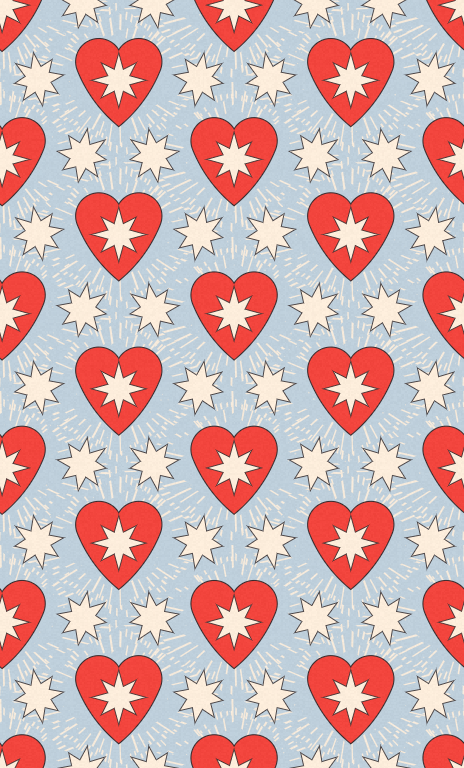
Give the GLSL for this pattern, as a WebGL 1 fragment shader.

```glsl
precision highp float;
uniform vec2 u_resolution;

const float PI = 3.14159265;
const vec2 TILE = vec2(1.0, 0.665);

float hash(vec2 p) {
  return fract(sin(dot(p, vec2(127.1, 311.7))) * 43758.5453);
}

// Coverage of a shape from its signed distance
float fill(float d) {
  return clamp(0.5 - d * u_resolution.x * 0.5, 0.0, 1.0);
}

// Round lobes joined smoothly to wide arcs that meet at the tip
float heart(vec2 p) {
  p.x = abs(p.x);
  vec2 arcCentre = vec2(-0.378, 0.266);
  vec2 q = p - arcCentre;
  if (dot(q, vec2(0.3714, 0.9285)) > 0.0) return length(p - vec2(0.086, 0.08)) - 0.1;
  return length(q) - 0.6;
}

// Eight-pointed star; alternate tips differ by uneven, others by ragged
float star(vec2 p, float turn, float inner, float uneven, float ragged) {
  float sector = PI / 4.0;
  float a = atan(p.y, p.x) - turn;
  float tip = floor(a / sector + 0.5);
  a = abs(a - tip * sector);
  tip = mod(tip, 8.0);
  float outer = 0.112 + uneven * cos(tip * PI) + ragged * (hash(vec2(tip, 3.0)) - 0.5);
  vec2 valley = inner * vec2(cos(sector * 0.5), sin(sector * 0.5));
  vec2 edge = valley - vec2(outer, 0.0);
  vec2 q = length(p) * vec2(cos(a), sin(a)) - vec2(outer, 0.0);
  return dot(q, normalize(vec2(edge.y, -edge.x)));
}

// Hand-drawn radial strokes inside a diamond around each heart
float burst(vec2 p, float seed) {
  float reach = abs(p.x) / 0.5 + abs(p.y) / 0.3325;
  float ink = 0.0;
  for (int i = 0; i < 2; i++) {
    float layer = float(i);
    float count = mix(38.0, 76.0, layer);
    float turn = atan(p.y, p.x) / (2.0 * PI) * count;
    vec2 id = vec2(floor(turn), seed + layer * 7.0);
    float offset = fract(turn) - 0.5 - 0.4 * (hash(id) - 0.5);
    float across = abs(offset) * 2.0 * PI / count * length(p);
    float start = mix(0.58, 0.8, layer) + 0.14 * hash(id + 11.0);
    float span = mix(0.32, 0.13, layer) * (0.35 + 0.65 * hash(id + 23.0));
    float along = abs(reach - start - span * 0.5) - span * 0.5;
    float width = 0.0028 + 0.0018 * hash(id + 37.0);
    float keep = step(0.15, hash(id + 51.0));
    ink = max(ink, keep * fill(max(across - width, along * 0.27)));
  }
  return ink * step(reach, 1.03);
}

// Sparse flecks scattered over the paper
float flecks(vec2 p) {
  vec2 g = p * 38.0;
  vec2 id = floor(g);
  vec2 centre = 0.25 + 0.5 * vec2(hash(id + 5.0), hash(id + 9.0));
  float d = (length(fract(g) - centre) - 0.14 * hash(id + 13.0)) / 38.0;
  return fill(d) * step(0.86, hash(id));
}

void main() {
  // Two tiles across, measured from the upper left corner
  vec2 p = (gl_FragCoord.xy - vec2(0.0, u_resolution.y)) / u_resolution.x * 2.0;
  float hearts = 1.0;
  float stars = 1.0;
  float rays = 0.0;

  // Two interleaved lattices of hearts flanked by stars
  for (int i = 0; i < 2; i++) {
    float row = float(i);
    vec2 centre = vec2(0.512, -0.346) + row * vec2(0.497, -0.341);
    vec2 d = mod(p - centre + TILE * 0.5, TILE) - TILE * 0.5;
    vec2 side = vec2(abs(d.x) - 0.348, d.y - 0.004 - row * 0.012);
    hearts = min(hearts, heart(d));
    stars = min(stars, star(d, 0.0, 0.051, 0.006, 0.0));
    stars = min(stars, star(side, -0.17, 0.057, 0.0, 0.022));
    rays = max(rays, burst(d, row * 31.0));
  }

  vec3 cream = vec3(0.99, 0.93, 0.86);
  vec3 ink = vec3(0.17, 0.14, 0.15);
  vec3 colour = mix(vec3(0.745, 0.812, 0.86), cream, rays * 0.9);
  colour = mix(colour, cream, flecks(p) * 0.55);
  colour = mix(colour, vec3(0.95, 0.27, 0.24), fill(hearts));
  colour = mix(colour, ink, fill(abs(hearts) - 0.0023) * 0.9);
  colour = mix(colour, cream, fill(stars));
  colour = mix(colour, ink, fill(abs(stars) - 0.002) * 0.85);

  // Paper grain
  colour += 0.025 * (hash(floor(p * 150.0)) - 0.5);
  gl_FragColor = vec4(colour, 1.0);
}
```
